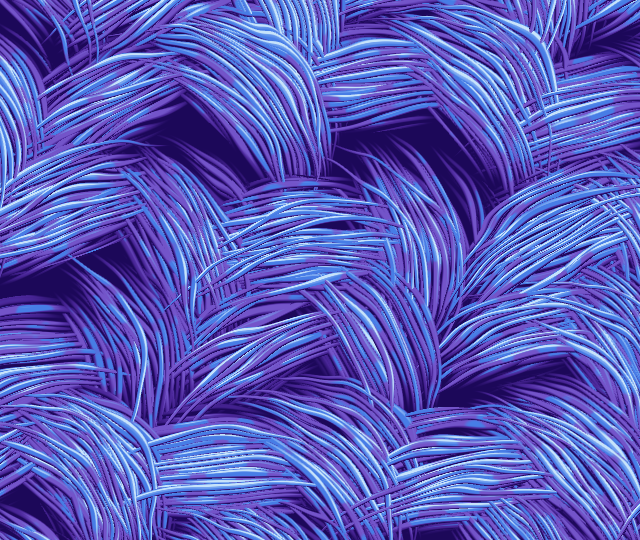
Give the GLSL for this texture, as a Shadertoy shader.

```glsl
const vec3 DEEP = vec3(0.11, 0.03, 0.35);
const vec3 VIOLET = vec3(0.29, 0.15, 0.60);
const vec3 PURPLE = vec3(0.45, 0.33, 0.79);
const vec3 BLUE = vec3(0.28, 0.49, 0.90);
const vec3 SKY = vec3(0.46, 0.64, 0.94);
const vec3 PALE = vec3(0.78, 0.89, 0.98);

const vec2 CELL = vec2(0.226, 0.235);
const float SHEAR = 0.4;
const float STRAND_WIDTH = 0.0134;
const int LAYERS = 4;
const int SAMPLES = 2;

struct Strand {
    float height;
    float across;
    float along;
    vec2 key;
};

float hash(vec2 p) {
    vec3 q = fract(p.xyx * vec3(0.1031, 0.1030, 0.0973));
    q += dot(q, q.yzx + 33.33);
    return fract((q.x + q.y) * q.z);
}

vec2 gradientAt(vec2 cell) {
    float angle = 6.2832 * hash(cell);
    return vec2(cos(angle), sin(angle));
}

float gradientNoise(vec2 p) {
    vec2 i = floor(p), f = p - i;
    vec2 w = f * f * f * (f * (f * 6.0 - 15.0) + 10.0);
    float a = dot(gradientAt(i), f);
    float b = dot(gradientAt(i + vec2(1, 0)), f - vec2(1, 0));
    float c = dot(gradientAt(i + vec2(0, 1)), f - vec2(0, 1));
    float d = dot(gradientAt(i + vec2(1, 1)), f - vec2(1, 1));
    return mix(mix(a, b, w.x), mix(c, d, w.x), w.y);
}

// One sheet of roughly parallel strands; keeps whichever strand is higher
void addLayer(inout Strand top, vec2 q, vec2 size, float bend, float wobble, float layer, float seed) {
    float loose = step(2.5, layer);
    float under = 1.0 - step(0.5, layer);
    float lean = 0.36 * (fract(seed * (1.7 + layer)) - 0.5);
    float reach = q.x / size.x;
    float width = size.y * (1.0 - 0.32 * min(reach * reach, 1.5));
    float bow = bend * (1.0 + 0.5 * loose) * (q.x * q.x - 0.012);
    float s = (q.y + bow + lean * q.x) / width;
    if (abs(s) > 1.12 + 0.6 * under || abs(reach) > 1.35 + 0.2 * under) return;

    float dome = 1.0 - 0.5 * s * s - mix(0.62, 0.45, loose) * reach * reach;
    float base = dome + 0.11 * layer + 0.3 * (fract(seed * 3.3) - 0.5);
    if (base + 0.36 < top.height) return;

    float c = s * size.y / STRAND_WIDTH + wobble + 0.37 * layer;
    float id = floor(c);
    vec2 key = vec2(id + 41.0 * layer + 90.0, seed);
    float presence = mix(0.92 - 0.18 * layer, 0.2, loose);
    if (hash(key) > presence) return;

    float random = hash(key + 11.0);
    float x = (2.0 * (c - id) - 1.0) / mix(0.74, 1.0, random);
    if (abs(x) > 1.0) return;
    float height = base + 0.24 * fract(random * 17.0) + 0.12 * sqrt(1.0 - x * x);
    if (height > top.height) top = Strand(height, x, q.x, key);
}

// Steep and shallow bundles alternate along each sheared row
void addBundle(inout Strand top, vec2 p, vec2 cell) {
    float random = hash(cell + 60.0);
    float seed = 1.0 + 50.0 * random;
    vec2 jitter = fract(random * vec2(13.0, 29.0)) - 0.5;
    vec2 g = cell + 0.5 + 0.28 * jitter;
    vec2 center = vec2(g.x + SHEAR * g.y, g.y) * CELL;
    float steep = 1.0 - mod(cell.x, 2.0);
    float angle = mix(0.33, -1.02, steep) + 0.5 * (fract(random * 47.0) - 0.5);
    vec2 dir = vec2(cos(angle), sin(angle));
    vec2 d = p - center;
    vec2 q = vec2(dot(d, dir), dot(d, vec2(-dir.y, dir.x)));
    vec2 size = mix(vec2(0.195, 0.1), vec2(0.205, 0.122), steep);
    if (abs(q.x) > 1.55 * size.x || abs(q.y) > 0.34) return;

    float bend = mix(0.8, 1.6, steep) * (0.7 + 0.6 * fract(random * 71.0));
    float wobble = 1.5 * gradientNoise(vec2(q.x * 6.0 + seed, q.y * 18.0));
    for (int i = LAYERS - 1; i >= 0; i--)
        addLayer(top, q, size, bend, wobble, float(i), seed);
}

Strand topStrand(vec2 p) {
    Strand top = Strand(0.0, 1.0, 0.0, vec2(0));
    vec2 g = p / CELL;
    vec2 home = floor(vec2(g.x - SHEAR * g.y, g.y));
    for (int k = 0; k < 9; k++)
        addBundle(top, p, home + vec2(k % 3 - 1, k / 3 - 1));
    return top;
}

// Rounded body, shaded underside, bright upper rim and blue patches over purple
vec3 shade(Strand f) {
    float open = smoothstep(0.45, 1.42, f.height);
    float body = 1.0 - f.across * f.across;
    float grain = gradientNoise(vec2(f.along * 16.0, f.key.x * 0.73 + f.key.y));
    float rim = smoothstep(0.15, 0.5, f.across) * (1.0 - smoothstep(0.75, 1.0, f.across));
    float tone = open * (0.16 + 0.5 * body + 0.16 * f.across + 0.15 * grain);
    tone *= mix(0.75, 1.2, hash(f.key + 47.0));
    tone += rim * open * open * (0.42 + 0.35 * grain);
    float tint = grain + 0.5 * (hash(f.key + 31.0) - 0.5) + 0.8 * (f.height - 1.2);
    float patchBlue = smoothstep(-0.06, 0.06, tint);

    vec3 color = mix(DEEP, VIOLET, smoothstep(0.08, 0.27, tone));
    color = mix(color, mix(PURPLE, BLUE, patchBlue), smoothstep(0.25, 0.42, tone));
    color = mix(color, SKY, smoothstep(0.6, 0.78, tone) * mix(0.5, 1.0, patchBlue));
    return mix(color, PALE, smoothstep(0.78, 0.98, tone));
}

void mainImage(out vec4 fragColor, in vec2 fragCoord) {
    vec3 sum = vec3(0);
    for (int k = 0; k < SAMPLES; k++) {
        vec2 offset = (float(k) - 0.5) * vec2(0.5, 0.4);
        sum += shade(topStrand((fragCoord + offset) / iResolution.y));
    }
    fragColor = vec4(sum / float(SAMPLES), 1.0);
}
```
